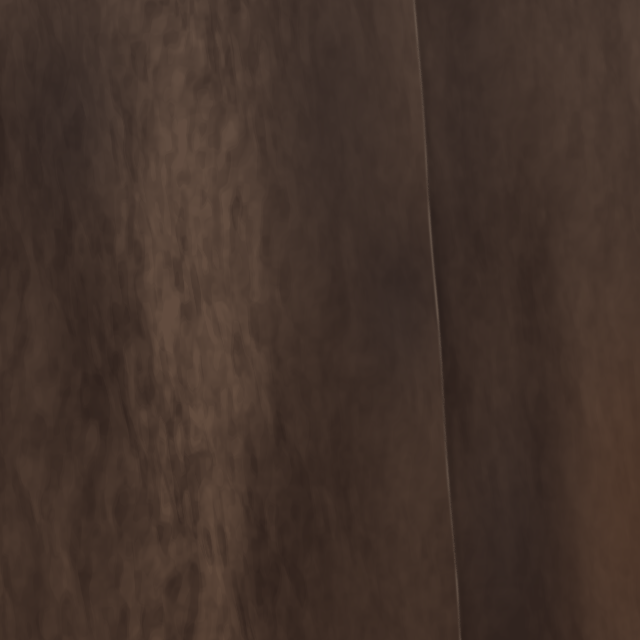
Write a Shadertoy shader that draws this texture.

```glsl
// Dark brown wood planks with a thin, slightly tilted pale seam.
// Soft stains and a pale band set the broad tone; stretched, blended
// cellular noise and layered sines add streaks, short flecks and mottling.

#define DARK_WOOD   vec3(0.188, 0.137, 0.117)
#define LIGHT_WOOD  vec3(0.358, 0.280, 0.232)
#define COOL_STAIN  vec3(0.195, 0.161, 0.158)
#define WARM_STAIN  vec3(0.310, 0.195, 0.130)
#define SEAM_COLOR  vec3(0.410, 0.345, 0.300)
#define BASE_TONE   0.40
#define STREAK_GAIN 0.40
#define FLECK_GAIN  0.20
#define MOTTLE_GAIN 0.19
#define SEAM_TOP    0.648
#define SEAM_LEAN   0.071
#define SEAM_WIDTH  0.0021

vec2 hash2(vec2 p) {
    vec3 q = fract(p.xyx * vec3(0.1031, 0.1030, 0.0973));
    q += dot(q, q.yzx + 33.33);
    return fract((q.xx + q.yz) * q.zy);
}

// Cellular noise with softly blended cell values, roughly -0.5 to 0.5
float cells(vec2 p) {
    vec2 id = floor(p), f = fract(p);
    float sum = 0.0, total = 0.0;
    for (int j = -1; j <= 1; j++)
    for (int i = -1; i <= 1; i++) {
        vec2 cell = vec2(float(i), float(j));
        vec2 seed = hash2(id + cell + 71.0);
        vec2 d = cell + 0.2 + 0.6 * seed - f;
        float w = exp(-5.0 * dot(d, d));
        sum += w * (hash2(id + cell + 193.0).x - 0.5);
        total += w;
    }
    return sum / total;
}

// Sparse short marks: positive are pale fibres, negative are fine cracks
float flecks(vec2 p) {
    float n = cells(p);
    return smoothstep(0.08, 0.28, n) - smoothstep(0.12, 0.30, -n);
}

// Soft elliptical patch
float stain(vec2 p, vec2 center, vec2 radius) {
    vec2 d = (p - center) / radius;
    return exp(-dot(d, d));
}

// Layered sines bend the grain sideways
float grainBend(vec2 p) {
    float bend = 0.0, amp = 0.010, freq = 7.0;
    for (int i = 0; i < 5; i++) {
        bend += amp * sin(freq * p.y + 1.7 * freq * p.x + 2.1 * float(i));
        amp *= 0.5;
        freq *= 2.1;
    }
    return bend;
}

void mainImage(out vec4 fragColor, in vec2 fragCoord) {
    vec2 uv = fragCoord / iResolution.xy;
    float seamX = SEAM_TOP + SEAM_LEAN * (1.0 - uv.y) + 0.0012 * sin(17.0 * uv.y);
    float side = uv.x - seamX;
    float right = smoothstep(-0.0015, 0.0025, side);

    // Grain follows the seam; each plank gets its own pattern
    vec2 grain = vec2(uv.x + 0.05 * uv.y + grainBend(uv), uv.y);
    vec2 p = grain + right * vec2(3.7, 5.3);
    float blotches = cells(p * vec2(8.0, 3.0) + 5.0);
    float streaks = cells(p * vec2(15.0, 2.2)) + 0.6 * cells(p * vec2(38.0, 4.5) + 9.0);
    float marks = flecks(p * vec2(70.0, 17.0) + 21.0)
                + 0.6 * flecks(p * vec2(120.0, 38.0) + 83.0);
    float mottle = cells(p * vec2(60.0, 42.0) + 37.0)
                 + 0.7 * cells(p * vec2(130.0, 95.0) + 53.0);

    // Broad light and dark areas
    float band = stain(uv, vec2(0.285 + 0.03 * (1.0 - uv.y), 0.62), vec2(0.105, 0.85));
    float cool = 0.75 * stain(uv, vec2(0.11, 0.82), vec2(0.09, 0.16))
               + 0.60 * stain(uv, vec2(0.52, 0.80), vec2(0.10, 0.22))
               + 0.75 * stain(uv, vec2(0.625, 0.52), vec2(0.065, 0.13))
               + 0.75 * stain(uv, vec2(0.80, 0.16), vec2(0.09, 0.22)) * right
               + 0.50 * stain(uv, vec2(0.72, 0.82), vec2(0.07, 0.25)) * right;
    float knot = stain(grain, vec2(0.642, 0.57), vec2(0.032, 0.035));
    float warm = stain(uv, vec2(1.0, 0.22), vec2(0.11, 0.28));

    float tone = BASE_TONE + 0.15 * (uv.y - 0.5) + 0.40 * band;
    tone += 0.24 * blotches;
    tone -= 0.16 * stain(uv, vec2(0.50, 0.25), vec2(0.09, 0.45));
    tone -= 0.13 * stain(uv, vec2(0.14, 0.48), vec2(0.06, 0.14));
    tone -= 0.18 * right * exp(-max(side, 0.0) * 6.0);
    tone += 0.16 * right * smoothstep(0.80, 0.95, uv.x);
    tone += 0.20 * (1.0 - right) * exp(min(side, 0.0) * 20.0) * smoothstep(0.45, 1.0, uv.y);
    tone -= 0.20 * cool + 0.18 * knot;

    // Fine texture is strongest in the pale band
    float relief = 0.50 + 0.55 * band;
    float leftMarks = 0.5 + 0.5 * smoothstep(0.55, 0.35, uv.x);
    tone += STREAK_GAIN * streaks * (0.65 + 0.35 * band);
    tone += FLECK_GAIN * marks * relief * leftMarks;
    tone += MOTTLE_GAIN * mottle * relief;

    // Wood turns slightly redder toward the bottom
    vec3 color = mix(DARK_WOOD, LIGHT_WOOD, clamp(tone, 0.0, 1.12));
    color *= mix(vec3(1.02, 0.99, 0.96), vec3(0.99, 1.0, 1.02), uv.y);
    color = mix(color, COOL_STAIN, 0.40 * clamp(cool, 0.0, 1.0));
    color = mix(color, WARM_STAIN, 0.35 * warm);

    // Seam: faint shadow beside a continuous, unevenly worn pale edge
    float shadow = exp(-pow((side - 0.006) / 0.006, 2.0));
    float edge = exp(-pow(side / SEAM_WIDTH, 2.0));
    float wear = clamp(0.55 + 0.7 * cells(vec2(4.5, uv.y * 18.0)), 0.28, 0.85);
    color *= 1.0 - 0.08 * shadow;
    color = mix(color, SEAM_COLOR, edge * wear);

    fragColor = vec4(color, 1.0);
}
```
